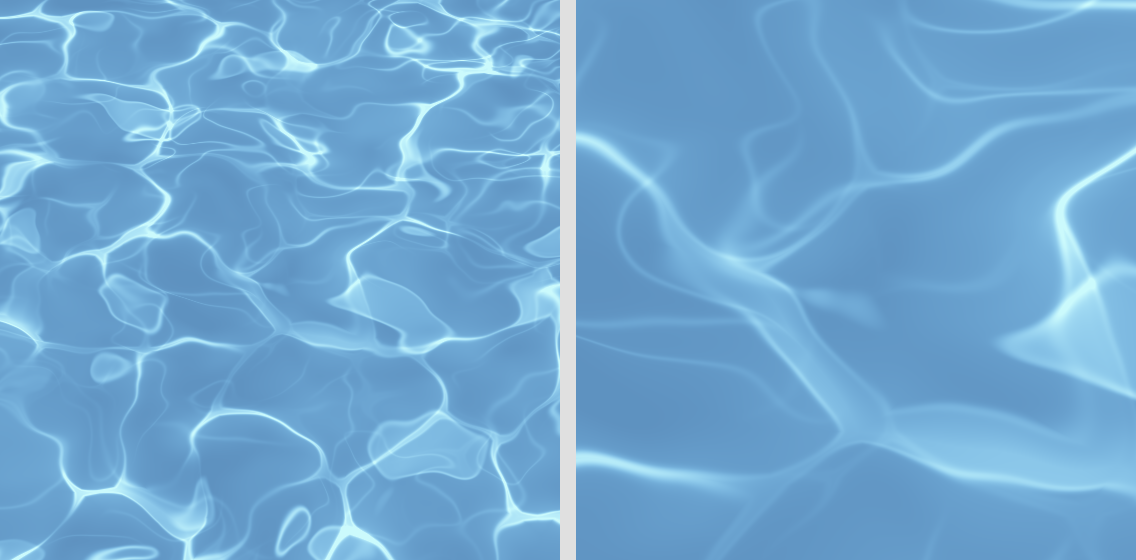
Left: the whole. Right: its middle third, enlarged.
Write a WebGL 1 fragment shader that draws this texture.

```glsl
precision highp float;
// Sunlit pool water: a warped net of bright caustics with pale folds, wisps and rings.
uniform vec2 u_resolution;

vec2 hash2(vec2 p) {
  vec2 k = vec2(dot(p, vec2(127.1, 311.7)), dot(p, vec2(269.5, 183.3)));
  return fract(sin(k) * 43758.5453);
}

float gradientAt(vec2 cell, vec2 offset) {
  float angle = 6.2832 * hash2(cell).x;
  return dot(vec2(cos(angle), sin(angle)), offset);
}

// Gradient noise, roughly -0.6 to 0.6
float noise(vec2 p) {
  vec2 i = floor(p), f = fract(p);
  vec2 u = f * f * f * (f * (f * 6.0 - 15.0) + 10.0);
  vec2 e = vec2(1.0, 0.0);
  return mix(mix(gradientAt(i, f), gradientAt(i + e.xy, f - e.xy), u.x),
             mix(gradientAt(i + e.yx, f - e.yx), gradientAt(i + e.xx, f - e.xx), u.x), u.y);
}

vec2 noise2(vec2 p) {
  return vec2(noise(p), noise(p + vec2(37.2, 11.9)));
}

// x: distance to the nearest cell border, y: closeness to a junction
vec2 net(vec2 p) {
  vec2 i = floor(p), f = fract(p);
  vec3 near = vec3(9.0);
  for (int y = -1; y <= 1; y++) {
    for (int x = -1; x <= 1; x++) {
      vec2 g = vec2(float(x), float(y));
      float d = length(g + 0.1 + 0.8 * hash2(i + g) - f);
      if (d < near.x) near = vec3(d, near.xy);
      else if (d < near.y) near = vec3(near.x, d, near.y);
      else near.z = min(near.z, d);
    }
  }
  return vec2(0.5 * (near.y - near.x), exp(-7.0 * (near.z - near.x)));
}

float bump(float x) {
  return exp(-x * x);
}

// Bright strips: narrow ones burn, wide ones turn into pale sheets with lit rims
float strips(vec2 p, float soft) {
  vec2 n = net(p);
  float spread = smoothstep(0.1, 0.5, noise(p * 0.9 + 7.3));
  float width = 0.007 + 0.1 * spread + 0.045 * n.y;
  float fill = 1.0 - smoothstep(width - soft, width + soft, n.x);
  float rim = bump((n.x - width) / (1.2 * soft));
  float power = mix(0.14, 1.0, smoothstep(-0.3, 0.3, noise(p * 1.3 + 23.7)));
  return power * (fill * mix(0.66, 0.28, spread) + 0.32 * rim + 0.25 * exp(-9.0 * n.x));
}

// Translucent patches with a thin bright outline that fades in and out
float folds(vec2 p) {
  float v = noise(p * vec2(1.1, 1.3) + 51.4) + 0.12 * noise(p * 3.1);
  float inside = smoothstep(0.26, 0.3, v);
  float rim = bump((v - 0.3) / 0.027) * (0.22 + 0.4 * noise(p * 1.7 + 40.0));
  return inside * (0.2 + 0.25 * noise(p * 2.0 + 3.0)) + max(rim, 0.0);
}

// Fine curved threads
float wisps(vec2 p) {
  float sum = 0.0;
  for (int k = 0; k < 3; k++) {
    float s = float(k);
    float v = noise(p * vec2(1.0 + 0.4 * s, 1.3 + 0.4 * s) + 71.0 + 19.3 * s) - 0.07;
    float mask = smoothstep(-0.02, 0.35, noise(p * 0.8 + 90.0 + 31.0 * s));
    sum += mask * (bump(v / 0.026) + 0.35 * exp(-abs(v) * 14.0));
  }
  return sum;
}

// Sparse bent loops, uneven in width and brightness
float rings(vec2 p) {
  vec2 g = p * 0.9 + 5.5;
  vec2 r = hash2(floor(g) + 13.0);
  vec2 c = fract(g) - 0.5 - 0.2 * (r.yx - 0.5);
  c += 0.2 * noise2(g * 2.7);
  float d = length(c * vec2(1.0, 0.75 + 0.5 * r.y)) - 0.07 - 0.09 * r.y;
  float uneven = noise(g * 2.3);
  float line = bump(d / (0.03 + 0.03 * uneven)) * (0.5 + 0.7 * uneven);
  return step(0.74, r.x) * (line + 0.12 * smoothstep(0.02, -0.02, d));
}

void main() {
  vec2 uv = gl_FragCoord.xy / u_resolution.y;

  // The surface recedes towards the top
  vec2 p = 4.0 * vec2((uv.x - 0.5) * (1.0 + 0.2 * uv.y), uv.y * (1.0 + 0.6 * uv.y));
  vec2 q = p + 0.55 * noise2(p * 0.9) + 0.17 * noise2(p * 2.6 + 8.0);
  float far = smoothstep(0.35, 0.95, uv.y);

  float light = 0.02 * uv.y + 0.15 * noise(p * 0.7 + 4.0) + 0.13 * noise(q * 2.1);
  light += strips(q, 0.012 * (1.0 + 0.5 * uv.y));

  // A finer, patchy net fills the distance
  float patches = smoothstep(-0.1, 0.3, noise(p * 0.8 + 64.0));
  light += mix(0.15, 0.5, far) * patches * strips(q * 1.5 + 17.0, 0.022);

  light += folds(q);
  light += mix(0.12, 0.36, far) * wisps(q);
  light += rings(q);
  light = clamp(light, -0.06, 1.04);

  // Deep blue to pale cyan
  vec3 colour = vec3(0.385, 0.595, 0.775) + light * vec3(0.25, 0.37, 0.35)
              + light * light * vec3(0.14, 0.0, -0.14);
  gl_FragColor = vec4(colour, 1.0);
}
```
